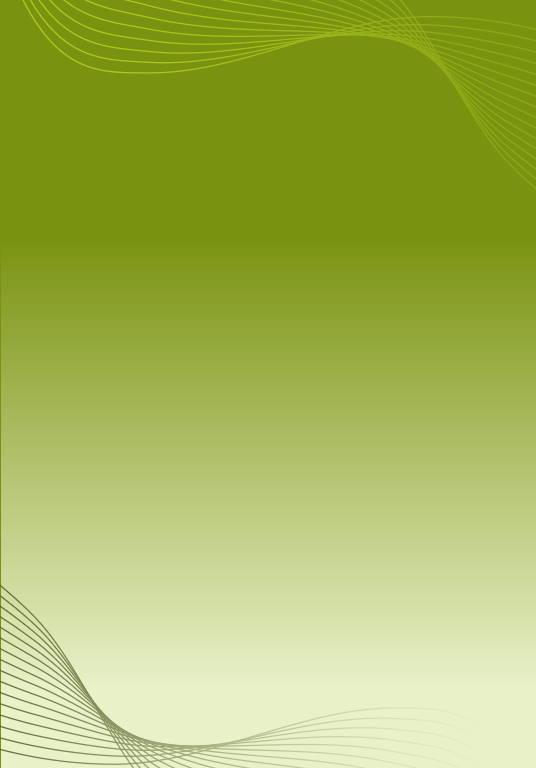
Give the GLSL for this background, as a WebGL 1 fragment shader.

```glsl
precision highp float;
// Green vertical fade with two fans of fine wavy lines, one at the top and one turned below.

uniform vec2 u_resolution;

// Coefficients of depth = k.x + k.y * t + k.z * t * t for the fan at position x.
vec3 fanCoefficients(float x) {
  float leftFall = max(0.28 - x, 0.0) / 0.237;
  float rightRise = max(x - 0.802, 0.0) / 0.198;
  float firstLine = mix(0.136, 0.031, smoothstep(0.28, 0.802, x))
                  - 0.136 * pow(leftFall, 3.4) + 0.024 * rightRise * rightRise;
  float spread = mix(-0.373, 0.299, smoothstep(0.093, 0.951, x))
               + 0.022 * rightRise * rightRise;
  float offset = (x - 0.718) / (x < 0.718 ? 0.354 : 0.185);
  return vec3(firstLine, spread, -0.243 * exp(-offset * offset));
}

// Coverage of the fan at p: x runs right, y runs down, both in canvas widths.
float lineFan(vec2 p, float pixel) {
  const float STEP = 0.001;
  vec3 k = fanCoefficients(p.x);
  vec3 slopeK = (fanCoefficients(p.x + STEP) - k) / STEP;
  float gap = 1.0;
  for (int i = 0; i < 16; i++) {
    float t = float(i) / 15.0;
    vec3 powers = vec3(1.0, t, t * t);
    float slope = dot(slopeK, powers);
    float d = abs(p.y - dot(k, powers)) / sqrt(1.0 + slope * slope);
    gap *= 1.0 - clamp((0.0012 - d) / pixel + 0.5, 0.0, 1.0);
  }
  return 1.0 - gap;
}

void main() {
  float pixel = 1.0 / u_resolution.x;
  float height = u_resolution.y * pixel;
  vec2 p = gl_FragCoord.xy * pixel;
  p.y = height - p.y;

  // Background fade and the thin green left border
  vec3 leaf = vec3(0.475, 0.573, 0.063);
  vec3 cream = vec3(0.914, 0.945, 0.790);
  vec3 color = mix(leaf, cream, clamp((p.y / height - 0.306) / 0.594, 0.0, 1.0));
  color = mix(leaf, color, clamp((p.x - 0.0019) / pixel + 0.5, 0.0, 1.0));

  // Bright upper fan, softer to the right
  vec3 lime = vec3(0.69, 0.81, 0.13);
  float limeAlpha = mix(0.95, 0.38, smoothstep(0.1, 0.95, p.x));
  color = mix(color, lime, limeAlpha * lineFan(p, pixel));

  // Dark lower fan, turned half round and fading out to the right
  vec3 olive = vec3(0.36, 0.40, 0.18);
  vec2 turned = vec2(1.015, height + 0.024) - p;
  float oliveAlpha = 0.95 * pow(max(1.0 - p.x / 0.95, 0.0), 1.4);
  color = mix(color, olive, oliveAlpha * lineFan(turned, pixel));

  gl_FragColor = vec4(color, 1.0);
}
```
